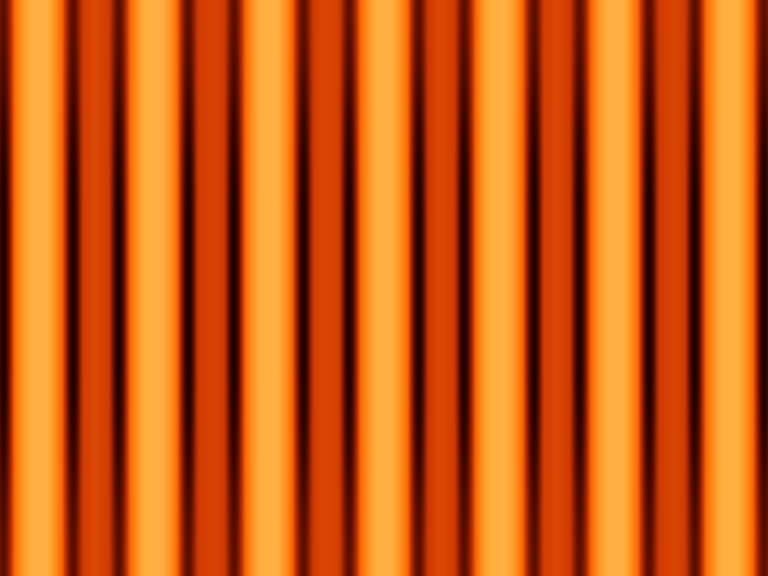
Give the GLSL for this pattern, as a WebGL 2 fragment shader.

```glsl
#version 300 es
precision highp float;
// Glowing vertical bars: wide amber ones alternate with narrow red ones,
// separated by soft dark gaps that lighten toward the top and bottom.
// A heat level is computed per point and then mapped through a colour ramp.

uniform vec2 u_resolution;
out vec4 fragColor;

float hash(float n) {
    return fract(sin(n * 127.1) * 4375.85);
}

// Smooth one-dimensional value noise
float noise(float x) {
    float cell = floor(x);
    return mix(hash(cell), hash(cell + 1.0), smoothstep(0.0, 1.0, x - cell));
}

// Black through red and orange to amber, one colour per unit of heat
vec3 heatColor(float heat) {
    vec3 ramp[7] = vec3[7](
        vec3(0.07, 0.00, 0.00),
        vec3(0.24, 0.02, 0.00),
        vec3(0.41, 0.07, 0.00),
        vec3(0.61, 0.14, 0.01),
        vec3(0.82, 0.23, 0.01),
        vec3(1.00, 0.46, 0.03),
        vec3(1.00, 0.69, 0.25));
    vec3 color = ramp[0];
    for (int i = 1; i < 7; i++) {
        color = mix(color, ramp[i], clamp(heat - float(i - 1), 0.0, 1.0));
    }
    return color;
}

void main() {
    vec2 uv = gl_FragCoord.xy / u_resolution;

    // Distance from the nearest amber bar: 0 at its centre, 0.5 at a red bar
    float repeats = (uv.x - 0.5) / 0.15;
    float d = abs(fract(repeats + 0.5) - 0.5);

    // Gaps are darkest at mid height
    float gapHeat = 0.2 + 1.5 * smoothstep(0.12, 0.5, abs(uv.y - 0.5));

    // Bars with rounded heat profiles
    float amberHeat = 6.15 - 34.0 * d * d;
    float redHeat = 4.15 - 12.0 * (0.5 - d) * (0.5 - d);
    float heat = mix(gapHeat, amberHeat, 1.0 - smoothstep(0.20, 0.31, d));
    heat = mix(heat, redHeat, smoothstep(0.30, 0.40, d));

    // Faint vertical streaks
    heat += 0.14 * (noise(uv.x * 130.0) - 0.5);

    fragColor = vec4(heatColor(heat), 1.0);
}
```
